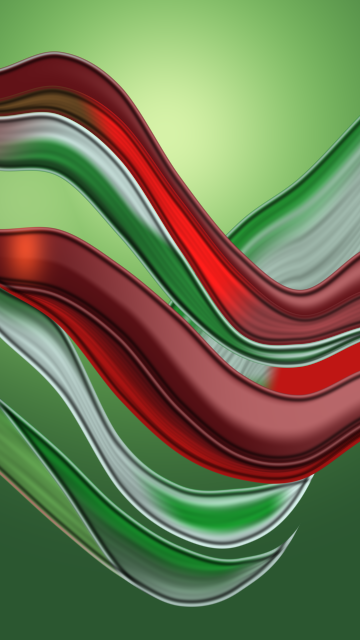
Give the GLSL for this background, as a Shadertoy shader.

```glsl
#define RIM .006
#define RIM_GLOW .75
#define STREAKS .3
#define GLOSS .85
#define FOREST vec3(.17, .34, .19)
#define LEAF vec3(.43, .70, .34)
#define GLOW vec3(.84, .95, .66)
#define EMERALD vec3(.08, .50, .15)
#define GLASS vec3(.71, .80, .78)
#define MAROON vec3(.38, .07, .09)
#define ROSE vec3(.76, .44, .45)
#define SCARLET vec3(.88, .10, .09)

// Edge heights at seven even steps across the canvas
const float[7] CREST_TOP = float[](.893, .919, .866, .724, .609, .547, .607),
  CREST_FOLD = float[](.846, .865, .814, .690, .573, .508, .544),
  CLEAR_TOP = float[](.818, .820, .750, .609, .479, .462, .488),
  CLEAR_END = float[](.733, .723, .629, .516, .443, .427, .466),
  WINE_TOP = float[](.642, .641, .586, .508, .417, .383, .421),
  WINE_FOLD = float[](.557, .539, .473, .362, .290, .281, .336),
  WINE_END = float[](.551, .490, .375, .290, .251, .250, .310),
  TUBE_TOP = float[](.557, .495, .316, .242, .237, .255, .277),
  TUBE_END = float[](.473, .382, .232, .160, .147, .219, .427),
  BOWL_TOP = float[](.378, .297, .206, .147, .128, .180, .400),
  BOWL_FOLD = float[](.362, .238, .102, .03, .0, .0, .0),
  BOWL_END = float[](.258, .173, .099, .053, .076, .182, .479),
  BACK_TOP = float[](.220, .280, .410, .551, .654, .723, .820);

float ramp(float a, float b, float x) { return smoothstep(a, b, x); }
float fill(float d) { float e = .8 / iResolution.x; return ramp(-e, e, d); }
float rim(float d, float w) { return exp(-d * d / (w * w)); }
float across(float top, float end) { return clamp(top / max(top - end, 1e-4), 0., 1.); }

// Distance below a smooth spline, in canvas widths
float below(vec2 p, float[7] k) {
  float x = clamp(p.x, 0., .9999) * 6., f = fract(x);
  int i = int(x);
  float b = k[i], c = k[i + 1];
  float a = i > 0 ? k[max(i - 1, 0)] : 2. * b - c;
  float d = i < 5 ? k[min(i + 2, 6)] : 2. * c - b;
  float m = .5 * (c - a), n = .5 * (d - b);
  float q = 3. * (c - b) - 2. * m - n, r = 2. * (b - c) + m + n;
  float aspect = iResolution.y / iResolution.x;
  float slope = 6. * aspect * (m + f * (2. * q + 3. * r * f));
  return (b + f * (m + f * (q + f * r)) - p.y) * aspect / sqrt(1. + slope * slope);
}

// Gradient noise for streaks along a ribbon
float knot(vec2 c, vec2 f) {
  float a = 6.2832 * fract(sin(dot(c, vec2(127.1, 311.7))) * 4375.5);
  return dot(vec2(cos(a), sin(a)), f);
}
float noise(vec2 p) {
  vec2 c = floor(p), f = p - c, u = f * f * (3. - 2. * f), e = vec2(1, 0);
  return mix(mix(knot(c, f), knot(c + e, f - e), u.x),
    mix(knot(c + e.yx, f - e.yx), knot(c + 1., f - 1.), u.x), u.y);
}
float streak(float x, float t) { return 1. + STREAKS * noise(vec2(x * 4., t * 9. + x * 2.)); }

// Bright line just inside an edge, with a dark line next to it
vec3 polish(vec3 c, float d, vec3 tint) {
  c *= 1. - .55 * rim(d - 2.4 * RIM, RIM);
  return mix(c, tint, RIM_GLOW * rim(d - .7 * RIM, .7 * RIM));
}
void lay(inout vec3 col, vec3 c, float top, float end, vec3 upper, vec3 lower) {
  col = mix(col, polish(polish(c, top, upper), -end, lower), fill(top) * fill(-end));
}

void mainImage(out vec4 fragColor, in vec2 fragCoord) {
  vec2 p = fragCoord / iResolution.xy, scale = vec2(1, iResolution.y / iResolution.x);
  float x = p.x, top, end, fold, t, under;
  vec3 c, shade;

  // Backdrop with two soft lights
  float r = length((p - vec2(.46, .79)) * scale), s = length((p - vec2(.05, .68)) * scale);
  vec3 col = mix(LEAF, FOREST, ramp(.25, 1.25, r));
  col = mix(col, GLOW, max(exp(-9. * r * r), .5 * exp(-12. * s * s)));

  // Distant glass sweep and red strip
  top = below(p, BACK_TOP);
  c = mix(EMERALD, GLASS * .85, ramp(.03, .15, top + .12 * (x - .8))) * streak(x, top * 9.);
  c = mix(c, GLASS, .6 * rim(top - .07, .012) + .4 * rim(top - .17, .02));
  col = mix(col, polish(c, top, GLASS), .9 * fill(top) * ramp(.39, .42, p.y));
  end = below(p, CLEAR_END);
  col = mix(col, SCARLET * .85, ramp(.73, .79, x + .4 * (.43 - p.y)) * fill(end) * fill(p.y - .36));

  // Green bowl
  top = below(p, BOWL_TOP); end = below(p, BOWL_END); fold = below(p, BOWL_FOLD);
  t = across(top, end);
  c = mix(EMERALD, FOREST, ramp(.15, .5, t));
  c = mix(c, GLASS * .85, .75 * ramp(.3, .95, t) * ramp(.15, .5, x));
  c = mix(c, GLASS, .8 * ramp(.6, .85, x));
  c = mix(c, LEAF * .85, .8 * fill(fold)) * streak(x, t);
  lay(col, polish(c, -fold, GLASS), top, end, GLASS, mix(ROSE, GLASS, ramp(.1, .4, x)));

  // Clear tube, green where it curls
  top = below(p, TUBE_TOP); end = below(p, TUBE_END); t = across(top, end);
  c = mix(FOREST * 1.2, GLASS * .92, ramp(-.1, .5, t + x * 2. - .35));
  shade = mix(EMERALD * 1.1, GLASS, max(ramp(.6, .85, t), .8 * rim(t - .2, .12)));
  c = mix(c, shade, ramp(.3, .46, x - .12 * t));
  c = mix(c, GLASS, ramp(.74, .82, x));
  lay(col, c * streak(x, t), top, end, GLASS, GLASS * 1.2);

  // Wine ribbon: glossy face over a streaked underside
  top = below(p, WINE_TOP); end = below(p, WINE_END); fold = below(p, WINE_FOLD);
  t = across(top, fold); under = across(fold, end);
  float sheen = ramp(0., .2, t) * (1. - ramp(.48, mix(.54, .85, x), t));
  c = mix(MAROON * (1.1 - .3 * t), ROSE, GLOSS * sheen * ramp(-.1, .75, x));
  c = mix(c, ROSE, .3 * ramp(.6, 1., x));
  c += vec3(.5, .2, .05) * rim(length(p - vec2(.07, .61)), .053);
  shade = mix(MAROON * .8, SCARLET * .75, ramp(.1, .8, under)) * streak(x, under * 1.5);
  c = mix(polish(c, -fold, MAROON * .5), polish(shade, fold, ROSE * .8), fill(fold));
  lay(col, c, top, end, ROSE, SCARLET * .7);

  // Red ribbon: rounded rim over a lit inner face
  top = below(p, CREST_TOP); end = below(p, CLEAR_TOP); fold = below(p, CREST_FOLD);
  t = across(top, fold); under = across(fold, end);
  c = mix(MAROON, ROSE, GLOSS * rim(t - .45, .3) * ramp(0., .9, x));
  shade = mix(vec3(.36, .25, .12), SCARLET * 1.05, ramp(.18, .3, x - .06 * under));
  shade = mix(shade, mix(MAROON, ROSE, .45), ramp(.64, .76, x + .08 * under));
  c = mix(c, polish(shade * streak(x, under), fold, MAROON), fill(fold));
  lay(col, c, top, end, mix(GLASS, ROSE, ramp(.15, .4, x)), MAROON);

  // Clear ribbon lying on the red one
  top = end; end = below(p, CLEAR_END); t = across(top, end);
  c = mix(GLASS, EMERALD * .8 + .08, ramp(.35, .55, t + .5 * ramp(.35, .55, x)));
  c = mix(mix(MAROON, GLASS, .45), c, ramp(0., .25, x + .15 * t));
  c = mix(c, GLASS * .9, ramp(.62, .8, x) * (.55 + .35 * sin(t * 16.)));
  c = mix(c * streak(x, t), FOREST * .6, .7 * rim(t - .85, .06));
  lay(col, c, top, end, GLASS * 1.2, GLASS);

  fragColor = vec4(clamp(col, 0., 1.), 1);
}
```
